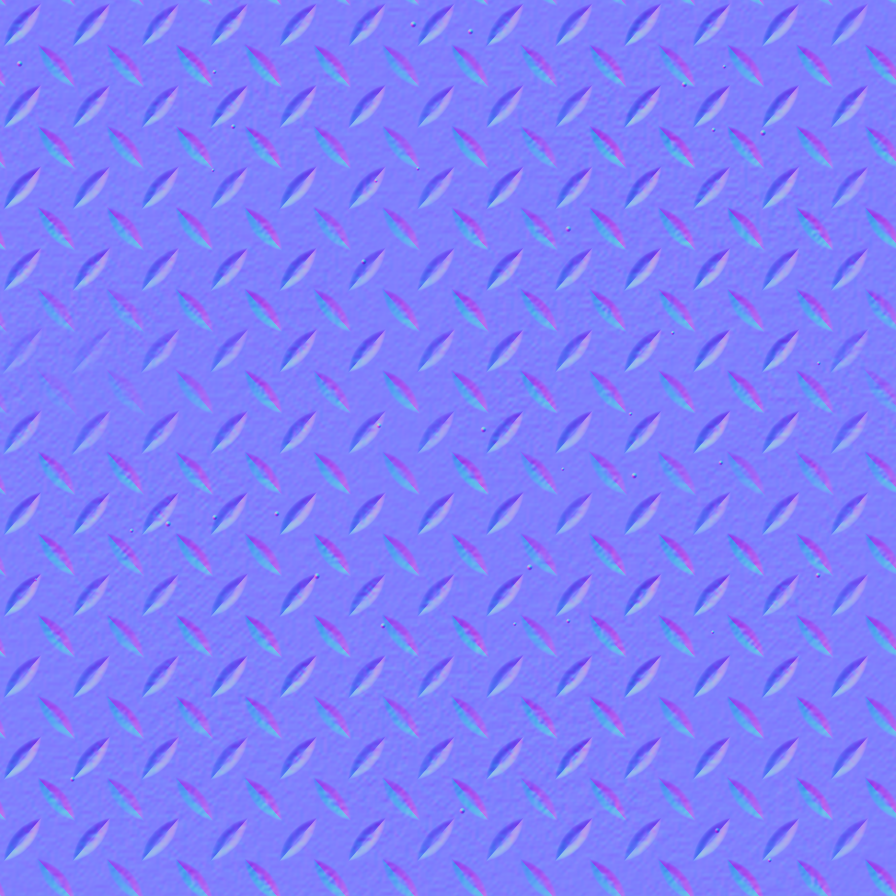
Reproduce this texture map procedurally as a WebGL 1 fragment shader.

```glsl
precision highp float;
// Tangent-space normal map of worn diamond tread plate (green points down).
// A wrapping height field sums two lattices of lens-shaped lugs, cast grain
// and sparse pits; its central differences become the normal colour.

uniform vec2 u_resolution;

const vec2 LUG_GRID = vec2(13.0, 11.0);   // lugs across and down
const vec2 LUG_HALF = vec2(0.0296, 0.0093); // half length, half width
const float LUG_HEIGHT = 0.0039;
const float GRAIN_HEIGHT = 0.00036;
const float PIT_GRID = 18.0;
const float STEP = 0.0008;

float hash(vec2 p) {
  return fract(sin(dot(p, vec2(127.1, 311.7))) * 43758.545);
}

// Value noise on the unit square that wraps after a whole number of cells.
float noise(vec2 uv, float cells) {
  vec2 p = uv * cells;
  vec2 i = floor(p);
  vec2 f = fract(p);
  f = f * f * (3.0 - 2.0 * f);
  vec2 a = mod(i, cells);
  vec2 b = mod(i + 1.0, cells);
  float low = mix(hash(a), hash(vec2(b.x, a.y)), f.x);
  float high = mix(hash(vec2(a.x, b.y)), hash(b), f.x);
  return mix(low, high, f.y);
}

// Signed distance to a pointed lens lying along x.
float lensDistance(vec2 p, vec2 halfSize) {
  float radius = dot(halfSize, halfSize) / (2.0 * halfSize.y);
  return length(vec2(p.x, abs(p.y) + radius - halfSize.y)) - radius;
}

// One rubbed-down area, measured by the shortest way around the tile.
float rubbed(vec2 uv, vec2 center, vec2 size) {
  vec2 d = (fract(uv - center + 0.5) - 0.5) / size;
  return exp(-dot(d, d));
}

// One lattice of lugs; lean is +1 for rising and -1 for falling ones.
float lugs(vec2 uv, vec2 offset, float lean, float speckle) {
  vec2 q = uv * LUG_GRID - offset + 0.5;
  vec2 id = mod(floor(q), LUG_GRID);
  vec2 local = (fract(q) - 0.5) / LUG_GRID;
  vec2 axis = normalize(vec2(0.66, 0.76 * lean));
  vec2 p = vec2(dot(local, axis), dot(local, vec2(-axis.y, axis.x)));

  float d = lensDistance(p, LUG_HALF);
  float column = hash(vec2(id.x, 3.7 + lean));
  float own = hash(id + 17.0 * lean);
  vec2 middle = (id + offset) / LUG_GRID;
  float wear = rubbed(middle, vec2(0.07, 0.58), vec2(0.13, 0.07));
  wear = max(wear, 0.5 * rubbed(middle, vec2(0.8, 0.46), vec2(0.2, 0.03)));

  float strength = (0.72 + 0.16 * column + 0.22 * own) * (1.0 - 0.68 * wear);
  float dome = 1.0 - smoothstep(-0.0085, 0.0017 + 0.002 * wear, d);
  float roughness = mix(0.04, 0.22, hash(id + 41.0 + lean));
  return LUG_HEIGHT * strength * dome * (1.0 + roughness * (speckle - 0.5));
}

// Small dents, present in a few cells of a coarse grid.
float pits(vec2 uv) {
  vec2 q = uv * PIT_GRID;
  vec2 id = mod(floor(q), PIT_GRID);
  vec2 center = 0.25 + 0.5 * vec2(hash(id + 5.3), hash(id + 9.1));
  float size = mix(0.0018, 0.0036, hash(id + 2.9));
  float d = length(fract(q) - center) / PIT_GRID;
  float present = step(hash(id + 71.0), 0.1);
  return present * size * 0.55 * (1.0 - smoothstep(0.0, size, d));
}

float height(vec2 uv) {
  float fine = noise(uv, 230.0);
  float coarse = noise(uv + 0.37, 110.0);
  float patches = mix(0.55, 1.25, noise(uv, 9.0));
  float grain = GRAIN_HEIGHT * patches * (fine + 1.1 * coarse);
  float swell = 0.0012 * noise(uv, 7.0);
  float rising = lugs(uv, vec2(0.326, 0.693), 1.0, fine);
  float falling = lugs(uv, vec2(0.82, 0.19), -1.0, fine);
  return grain + swell + rising + falling - pits(uv);
}

// Normal from central differences, with slightly stronger vertical relief.
vec3 surfaceNormal(vec2 uv) {
  vec2 dx = vec2(STEP, 0.0);
  vec2 dy = vec2(0.0, STEP);
  vec2 slope = vec2(height(uv + dx) - height(uv - dx),
                    height(uv + dy) - height(uv - dy)) / (2.0 * STEP);
  return normalize(vec3(-0.9 * slope.x, 1.1 * slope.y, 1.0));
}

void main() {
  vec2 uv = gl_FragCoord.xy / u_resolution;
  vec3 color = 0.5 + 0.5 * surfaceNormal(uv);
  gl_FragColor = vec4(color * vec3(1.0, 1.0, 0.992), 1.0);
}
```
